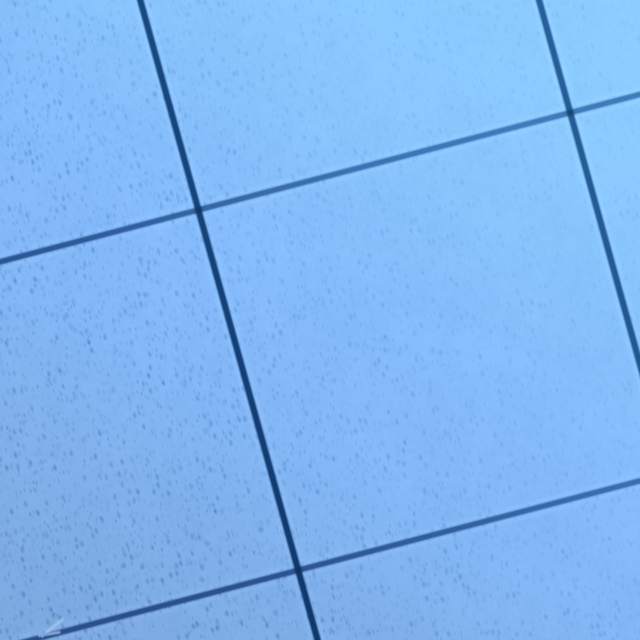
Reproduce this pattern procedurally as a three.js fragment shader.

```glsl
varying vec2 vUv;

vec2 hash2(vec2 cell) {
  vec2 h = vec2(dot(cell, vec2(127.1, 311.7)), dot(cell, vec2(269.5, 183.3)));
  return fract(sin(h) * 43758.5);
}

// Cellular flecks: one soft dot of random strength per cell
float flecks(vec2 p) {
  vec2 cell = floor(p);
  float ink = 0.0;
  for (int j = -1; j <= 1; j++) {
    for (int i = -1; i <= 1; i++) {
      vec2 id = cell + vec2(float(i), float(j));
      vec2 center = id + 0.15 + 0.7 * hash2(id);
      float strength = pow(hash2(id + 71.0).x, 4.0);
      ink = max(ink, strength * (1.0 - smoothstep(0.05, 0.48, length(p - center))));
    }
  }
  return ink;
}

// Soft mottling from layered, warped sines
float mottle(vec2 p) {
  float sum = 0.0;
  float amp = 0.5;
  for (int i = 0; i < 4; i++) {
    p = mat2(0.8, 0.6, -0.6, 0.8) * p * 1.9 + 1.3;
    sum += amp * sin(p.x + 1.5 * sin(p.y)) * sin(p.y + 1.2 * sin(p.x * 0.7));
    amp *= 0.65;
  }
  return sum;
}

float segmentDistance(vec2 p, vec2 a, vec2 b) {
  vec2 ab = b - a;
  return length(p - a - ab * clamp(dot(p - a, ab) / dot(ab, ab), 0.0, 1.0));
}

float stroke(float dist, float halfWidth) {
  return 1.0 - smoothstep(halfWidth - 0.0024, halfWidth + 0.0026, dist);
}

void main() {
  // Skewed lattice: whole values of grid.x and grid.y lie on the joints
  vec2 rel = vUv - vec2(0.310, 0.672);
  vec2 grid = vec2(0.563 * rel.x + 0.156 * rel.y, 0.581 * rel.y - 0.152 * rel.x) / 0.3508;
  vec2 joint = floor(grid + 0.5);
  vec2 dist = abs(grid - joint) * vec2(0.600, 0.584);

  // Tile face: bright at the upper right, dull at the lower left
  float light = clamp(0.36 * vUv.x + 0.64 * vUv.y, 0.0, 1.0);
  vec3 color = mix(vec3(0.49, 0.665, 0.88), vec3(0.52, 0.73, 0.98), smoothstep(0.0, 0.5, light));
  color = mix(color, vec3(0.55, 0.80, 1.0), smoothstep(0.42, 0.95, light));
  color += vec3(0.010, 0.009, 0.008) * mottle(vUv * 9.0);
  color += 0.008 * mottle(grid * vec2(46.0, 26.0));

  // Grain, stretched along the steep joints and heavier on the dull side
  float wear = mix(1.0, 0.3, smoothstep(0.15, 0.8, 0.6 * vUv.x + 0.4 * vUv.y));
  color -= vec3(0.13, 0.12, 0.10) * wear * flecks(grid * vec2(64.0, 36.0));
  color -= vec3(0.09, 0.08, 0.07) * wear * flecks(grid * vec2(105.0, 50.0) + 17.0);

  // Faint pale rims beside the joints
  vec2 rim = exp(-pow((dist - 0.0095) / 0.003, vec2(2.0)));
  color += vec3(0.025, 0.02, 0.012) * max(rim.x, rim.y);

  // Shallow joints fade to the right, steep joints darken downward
  vec3 shallow = mix(vec3(0.14, 0.29, 0.53), vec3(0.23, 0.46, 0.71),
                     smoothstep(0.15, 0.85, 0.5 * vUv.x + 0.5 * vUv.y));
  vec3 steep = mix(vec3(0.04, 0.18, 0.38), vec3(0.10, 0.30, 0.52), light);
  steep += vec3(0.04, 0.07, 0.08) * joint.x;
  color = mix(color, shallow, 0.94 * stroke(dist.y, 0.0043));
  color = mix(color, steep, 0.97 * stroke(dist.x, 0.0048));

  // Dark knots where joints cross
  color = mix(color, vec3(0.07, 0.19, 0.31), 0.6 * exp(-dot(dist, dist) / 0.00003));

  // Small pale scuff over the lowest joint
  float scuff = min(segmentDistance(vUv, vec2(0.066, 0.006), vec2(0.097, 0.032)),
                    segmentDistance(vUv, vec2(0.062, 0.007), vec2(0.092, 0.012)));
  color = mix(color, vec3(0.66, 0.79, 0.95), 0.65 * (1.0 - smoothstep(0.0005, 0.0045, scuff)));

  gl_FragColor = vec4(color, 1.0);
}
```
